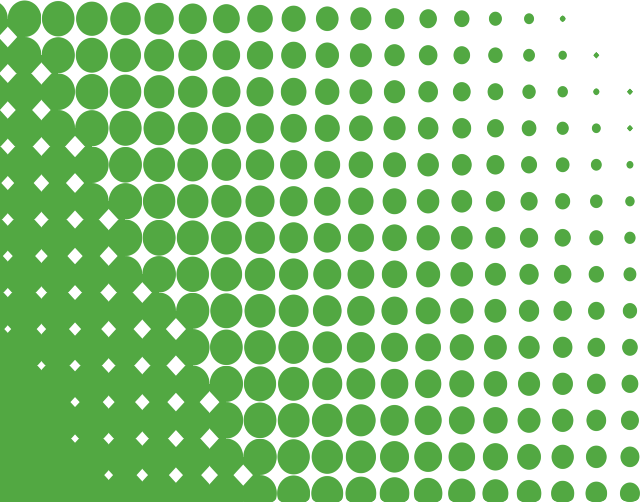
Give the GLSL for this pattern, as a Shadertoy shader.

```glsl
// Green halftone: a grid of dots whose ink falls from lower left to upper right.
// Light areas are separate ovals; where the ovals would touch, the ink joins
// and leaves diamond holes between dots, which shrink until they close.

// Ink level at a grid place: the squared dot radius, in cells
float inkLevel(vec2 place) {
    return 0.25 - 0.0152 * place.x + 0.0086 * place.y;
}

// Separate dot: round, with the faintest ones turning into small diamonds
float dotDistance(vec2 p) {
    vec2 center = floor(p + 0.5);
    vec2 q = abs(p - center);
    float ink = inkLevel(center);
    if (ink < -0.0075) return 1.0;
    float radius = min(sqrt(max(ink, 0.008)), 0.5);
    float reach = mix(length(q), q.x + q.y, 0.8 * (1.0 - smoothstep(0.0, 0.012, ink)));
    return reach - radius;
}

// Joined ink: solid except for a diamond hole at the corner between four dots
float joinedDistance(vec2 p, vec2 corner, float ink) {
    vec2 q = abs(p - corner);
    float hole = ink < 0.332 ? 0.29 - 2.6 * (ink - 0.2585) : -0.2;
    return (hole - q.x - q.y) * 0.7071;
}

// Intersection of two shapes with a rounded corner
float roundedCut(float a, float b, float k) {
    vec2 d = vec2(a, b) + k;
    return length(max(d, 0.0)) + min(max(d.x, d.y), 0.0) - k;
}

void mainImage(out vec4 fragColor, in vec2 fragCoord) {
    // Grid coordinates: column 0 and row 0 lie near the top left
    vec2 uv = fragCoord / iResolution.xy;
    vec2 p = vec2(uv.x, 1.0 - uv.y) * vec2(19.03, 13.75) - vec2(0.731, 0.513);
    float pixel = 19.03 / iResolution.x;

    vec2 corner = floor(p) + 0.5;
    float ink = inkLevel(corner);
    float dist;
    if (ink > 0.2535) {
        dist = joinedDistance(p, corner, ink);
    } else {
        // The lowest row of dots is flattened along the bottom edge
        dist = roundedCut(dotDistance(p), p.y - 13.25, 0.12);
    }

    float coverage = 1.0 - smoothstep(-0.6 * pixel, 0.6 * pixel, dist);
    vec3 green = vec3(0.32, 0.66, 0.26);
    fragColor = vec4(mix(vec3(1.0), green, coverage), 1.0);
}
```
